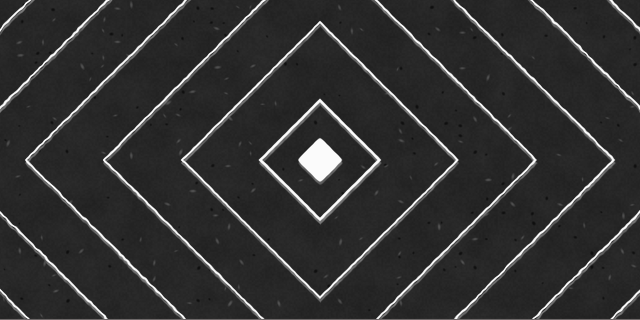
Reproduce this background procedurally as a WebGL 2 fragment shader.

```glsl
#version 300 es
precision highp float;
// Concentric white diamonds around a solid one, painted on dark mottled board.
// Rings are repeats of the Manhattan distance with rough edges; a shifted copy
// of the same shape gives the grey relief below each stroke.

uniform vec2 u_resolution;
out vec4 fragColor;

// Lengths are fractions of the canvas height.
const float CORE_RADIUS = 0.068;
const float CORE_ROUNDING = 0.004;
const float FIRST_RING = 0.186;
const float RING_SPACING = 0.2443;
const float INNER_STROKE = 0.0120;
const float OUTER_STROKE = 0.0088;
const float ROUGHNESS = 0.0035;
const vec2 RELIEF_SHIFT = vec2(0.001, -0.0095);
const float BOTTOM_RIM = 0.0035;

const vec3 BOARD = vec3(0.150);
const vec3 PAINT = vec3(0.985);
const vec3 RELIEF = vec3(0.42);
const vec3 RIM = vec3(0.43, 0.41, 0.41);

float hash(vec2 p) {
    vec3 q = fract(vec3(p.xyx) * 0.1031);
    q += dot(q, q.yzx + 33.33);
    return fract((q.x + q.y) * q.z);
}

float valueNoise(vec2 p) {
    vec2 cell = floor(p);
    vec2 f = fract(p);
    f = f * f * (3.0 - 2.0 * f);
    float low = mix(hash(cell), hash(cell + vec2(1, 0)), f.x);
    float high = mix(hash(cell + vec2(0, 1)), hash(cell + vec2(1, 1)), f.x);
    return mix(low, high, f.y);
}

float fbm(vec2 p) {
    float sum = 0.0;
    float gain = 0.5;
    for (int i = 0; i < 4; i++) {
        sum += gain * valueNoise(p);
        p = p * 2.03 + 17.0;
        gain *= 0.5;
    }
    return sum;
}

// Coverage of the core and all rings; distances are Manhattan lengths.
float diamonds(vec2 p, float soft) {
    vec2 a = abs(p);
    float d = a.x + a.y;
    float ring = max(round((d - FIRST_RING) / RING_SPACING), 0.0);
    float rough = (valueNoise(p * 70.0 + 90.0) - 0.5) * ROUGHNESS;
    rough *= 0.5 + 0.35 * min(ring, 4.0);
    float stroke = ring < 0.5 ? INNER_STROKE : OUTER_STROKE;
    float line = abs(d - FIRST_RING - ring * RING_SPACING + rough) - 0.5 * stroke;
    vec2 rounded = sqrt(a * a + CORE_ROUNDING * CORE_ROUNDING);
    float core = rounded.x + rounded.y - CORE_RADIUS - CORE_ROUNDING + rough;
    return 1.0 - smoothstep(-soft, soft, min(line, core));
}

// Sparse flecks: one stretched, randomly turned spot in some of the cells.
float flecks(vec2 p, float density, float chance, float stretch, float soft) {
    vec2 g = p * density;
    vec2 cell = floor(g);
    vec2 seed = vec2(hash(cell + 3.7), hash(cell + 61.3));
    float angle = 6.2832 * hash(cell + 29.1);
    vec2 q = fract(g) - 0.3 - 0.4 * seed;
    q = mat2(cos(angle), sin(angle), -sin(angle), cos(angle)) * q;
    float size = mix(0.04, 0.10, seed.x);
    float spot = length(q * vec2(1.0 / stretch, 1.0)) - size;
    float edge = soft * density;
    return (1.0 - smoothstep(-edge, edge, spot)) * step(hash(cell + 143.0), chance);
}

void main() {
    vec2 uv = gl_FragCoord.xy / u_resolution.y;
    vec2 p = uv - 0.5 * vec2(u_resolution.x / u_resolution.y, 1.0);
    float pixel = 1.0 / u_resolution.y;

    // Board: broad mottling, fine grain, dark pits and pale fibres.
    float mottling = fbm(uv * 14.0) - 0.47;
    float grain = valueNoise(uv * 190.0 + 40.0) - 0.5;
    vec3 color = BOARD + 0.045 * mottling + 0.022 * grain;
    color *= 1.0 - 0.6 * flecks(uv, 22.0, 0.13, 1.3, pixel);
    color += 0.16 * flecks(uv + 5.0, 26.0, 0.10, 2.2, pixel);

    // Relief first, then the paint over it.
    float soft = pixel;
    float relief = diamonds(p - RELIEF_SHIFT, soft * 1.2);
    float wear = 0.8 + 0.4 * valueNoise(uv * 60.0);
    color = mix(color, RELIEF * wear, relief);
    color = mix(color, PAINT, diamonds(p, soft));

    // Thin pale rim along the bottom edge.
    float rim = 1.0 - smoothstep(BOTTOM_RIM - 0.5 * pixel, BOTTOM_RIM + 0.5 * pixel, uv.y);
    color = mix(color, RIM, rim);
    fragColor = vec4(color, 1.0);
}
```
